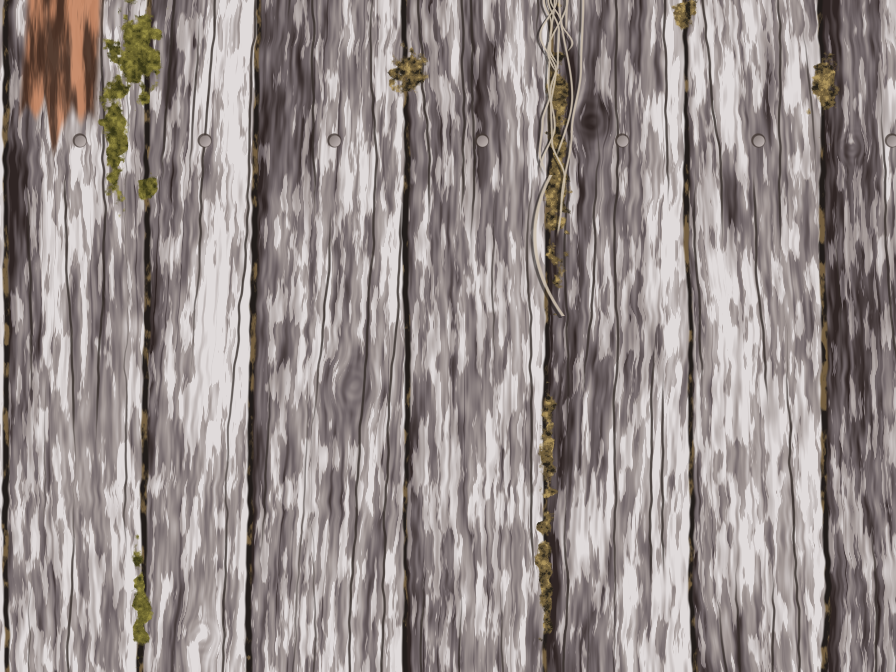
This texture is drawn by a WebGL 2 fragment shader. Its source:

```glsl
#version 300 es
precision highp float;
// Weathered upright boards: leaning seams split the canvas, stretched noise gives
// grain and bleached flakes, and loops add cracks, knots, nails, moss and roots.
// Lengths are in canvas heights.
uniform vec2 u_resolution;
out vec4 fragColor;

const vec3 DARK = vec3(0.27, 0.23, 0.23);
const vec3 MID = vec3(0.44, 0.40, 0.41);
const vec3 LIGHT = vec3(0.63, 0.59, 0.58);
const vec3 BLEACHED = vec3(0.88, 0.86, 0.86);
const vec3 SHADOW = vec3(0.13, 0.11, 0.10);
const vec3 EARTH = vec3(0.45, 0.37, 0.25);
const vec3 STRAW = vec3(0.70, 0.59, 0.39);
const vec3 ROOT = vec3(0.80, 0.75, 0.68);

// Per seam: position and lean; per board: brightness
const float SEAM[9] = float[9](-0.19, 0.008, 0.216, 0.376, 0.604, 0.816, 1.025, 1.226, 1.42);
const float LEAN[9] = float[9](0.0, 0.0, 0.014, 0.012, 0.0, 0.005, -0.01, -0.008, 0.0);
const float TONE[8] = float[8](0.06, 0.0, 0.05, -0.03, 0.0, 0.0, 0.03, -0.12);
// Knots: centre, size
const vec3 KNOTS[4] = vec3[4](vec3(0.882, 0.82, 0.035), vec3(0.525, 0.425, 0.035),
  vec3(0.3, 0.05, 0.03), vec3(1.268, 0.78, 0.022));
// Moss clumps: centre, radii
const vec4 MOSS[10] = vec4[10](vec4(0.205, 0.93, 0.04, 0.085), vec4(0.172, 0.81, 0.02, 0.12),
  vec4(0.219, 0.72, 0.016, 0.025), vec4(0.21, 0.11, 0.014, 0.08), vec4(0.606, 0.9, 0.026, 0.035),
  vec4(1.019, 0.975, 0.021, 0.04), vec4(1.227, 0.87, 0.021, 0.065), vec4(0.816, 0.32, 0.013, 0.1),
  vec4(0.811, 0.15, 0.012, 0.1), vec4(0.83, 0.76, 0.018, 0.19));

float hash(vec2 p) {
  vec3 q = fract(p.xyx * 0.1031);
  q += dot(q, q.yzx + 33.33);
  return fract((q.x + q.y) * q.z);
}

float noise(vec2 p) {
  vec2 i = floor(p), f = fract(p);
  f = f * f * (3.0 - 2.0 * f);
  return mix(mix(hash(i), hash(i + vec2(1, 0)), f.x),
             mix(hash(i + vec2(0, 1)), hash(i + vec2(1, 1)), f.x), f.y);
}

float fbm(vec2 p) {
  float sum = 0.0, amp = 0.533;
  for (int i = 0; i < 4; i++, amp *= 0.5) {
    sum += amp * noise(p);
    p = p * 2.03 + 17.3;
  }
  return sum;
}

// Signed noise along a line, one curve per seed
float wander(float y, float seed) { return noise(vec2(y, seed)) - 0.5; }

float cover(float d, float radius, float soft) {
  return 1.0 - smoothstep(radius - soft, radius + soft, d);
}

float seamX(int i, float y) {
  float s = float(i) * 7.0;
  return SEAM[i] + LEAN[i] * (y - 0.5) + 0.006 * wander(y * 8.0, s) + 0.003 * wander(y * 55.0, s + 2.0);
}

vec3 woodRamp(float t) {
  vec3 c = mix(DARK, MID, clamp((t - 0.24) / 0.17, -0.5, 1.0));
  c = mix(c, LIGHT, clamp((t - 0.41) / 0.19, 0.0, 1.0));
  return mix(c, BLEACHED, clamp((t - 0.6) / 0.27, 0.0, 1.0));
}

// Grain, flakes and knots; g follows the grain of one board
vec3 wood(vec2 p, vec2 g, float tone) {
  for (int i = 0; i < 4; i++) {
    vec2 d = (p - KNOTS[i].xy) / KNOTS[i].z;
    float knot = exp(-dot(d, d));
    g.x -= 0.75 * d.x * KNOTS[i].z * knot;
    tone -= knot * (0.07 + 0.03 * cos(length(d) * 14.0 + 5.0 * noise(p * 60.0)));
  }
  g.x += 0.012 * (noise(g * vec2(9, 3)) - 0.5);
  float area = fbm(g * vec2(12, 3)), streak = fbm(g * vec2(75, 6));
  float flake = fbm(g * vec2(115, 18) + 40.0), fiber = noise(g * vec2(230, 32));
  float t = 0.52 + tone + 0.32 * (area - 0.5) + 0.5 * (streak - 0.5) + 0.24 * (fiber - 0.5);
  t += 0.26 * smoothstep(0.5, 0.58, 0.72 * flake + 0.28 * area + 0.3 * tone);
  t -= 0.14 * cover(abs(noise(g * vec2(55, 2.5) + 90.0) - 0.5), 0.05, 0.05);
  return woodRamp(t);
}

// Long splits running down one board
float cracks(float across, float width, float y, float id, float px) {
  float mask = 0.0;
  for (float k = 0.0; k < 5.0; k++) {
    float seed = k * 3.0 + id * 17.0 + 1.0;
    float at = (k + 0.2 + 0.6 * hash(vec2(seed, 1))) / 5.0
             + 0.1 * wander(y * 3.0, seed) + 0.02 * wander(y * 22.0, seed + 5.0);
    float open = smoothstep(-0.18, 0.12, wander(y * 3.5 + 20.0, seed));
    mask = max(mask, open * cover(abs(across - at) * width, 0.0017 * open, px));
  }
  return mask;
}

// One hoop and a bundle of hanging strands
float roots(vec2 p, float px) {
  float t = (p.y - 0.53) / 0.21;
  float hoop = abs(p.x - 0.838 + 0.018 * t + 0.13 * t * (1.0 - t)) / 1.2;
  float mask = step(0.0, t) * step(t, 1.0) * cover(hoop, 0.002, px);
  for (float k = 0.0; k < 27.0; k += 3.0) {
    float tip = 0.95 - 0.35 * hash(vec2(k, 4));
    float x = 0.816 + 0.03 * hash(vec2(k, 9)) + 0.05 * wander(p.y * (7.0 + k) + k, k);
    mask = max(mask, smoothstep(tip, tip + 0.02, p.y) * cover(abs(p.x - x), 0.0015, px));
  }
  return mask;
}

void main() {
  vec2 p = gl_FragCoord.xy / u_resolution.y;
  float px = 0.8 / u_resolution.y;
  int board = 0;
  for (int i = 1; i < 8; i++) if (p.x > seamX(i, p.y)) board = i;
  float id = float(board), left = seamX(board, p.y), right = seamX(board + 1, p.y);
  float width = right - left, across = (p.x - left) / width;

  // Board, shaded at its left side and bright at its right rim
  float shade = 0.16 * (across - 0.5) + 0.08 * exp((p.x - right) / 0.007) - 0.18 * exp((left - p.x) / 0.014);
  float slant = 3.0 * LEAN[board] * (p.y - 0.5);
  vec3 color = wood(p, vec2(p.x - left - slant + id * 3.7, p.y + id * 5.3), TONE[board] + shade);
  color = mix(color, SHADOW * 1.5, 0.8 * cracks(across - slant / width, width, p.y, id, px));

  // Rotten, splintered top
  float ragged = noise(p * vec2(75, 5));
  float rot = board == 1 ? smoothstep(0.77, 0.8, p.y - 0.12 * (ragged - 0.3)) : 0.0;
  rot *= cover(abs(p.x - 0.098 + 0.02 * ragged), 0.055, 0.006);
  float splinter = smoothstep(0.32, 0.68, fbm(p * vec2(100, 12)));
  color = mix(color, mix(vec3(0.27, 0.17, 0.12), vec3(0.77, 0.52, 0.38), splinter), 0.9 * rot);

  // Nail head
  vec2 nail = p - vec2(0.006 + 0.5 * (seamX(board, 0.79) + seamX(board + 1, 0.79)), 0.79);
  color = mix(color, SHADOW * 2.0, 0.8 * cover(length(nail + vec2(0.001, -0.001)), 0.0105, px));
  color = mix(color, LIGHT + 8.0 * (nail.x - nail.y), cover(length(nail), 0.0085, px));

  // Dark seams with earthy litter
  float gap = 0.0015 + 0.004 * noise(vec2(p.y * 7.0, id));
  float litter = smoothstep(0.48, 0.7, fbm(p * vec2(90, 40)));
  color = mix(color, mix(SHADOW, EARTH, litter), cover(min(p.x - left, right - p.x), gap, 0.002));

  // Moss, greener toward the left
  float clump = -1.0;
  for (int i = 0; i < 10; i++) clump = max(clump, 1.0 - length((p - MOSS[i].xy) / MOSS[i].zw));
  float moss = step(-0.6, clump) * smoothstep(0.1, 0.4, clump + 1.8 * (fbm(p * 60.0) - 0.5));
  float tuft = fbm(p * 130.0);
  vec3 tint = mix(mix(SHADOW, EARTH, smoothstep(0.2, 0.5, tuft)), STRAW, smoothstep(0.5, 0.75, tuft));
  vec3 green = mix(vec3(0.2, 0.2, 0.06), vec3(0.6, 0.62, 0.22), tuft);
  color = mix(color, mix(tint, green, p.x < 0.3 ? 0.6 : 0.1), moss);

  // Dry roots over their own shadow
  color = mix(color, SHADOW, 0.6 * roots(p + vec2(0.004, 0.003), px));
  color = mix(color, ROOT, 0.9 * roots(p, px));
  fragColor = vec4(clamp(color, 0.0, 1.0), 1.0);
}
```
